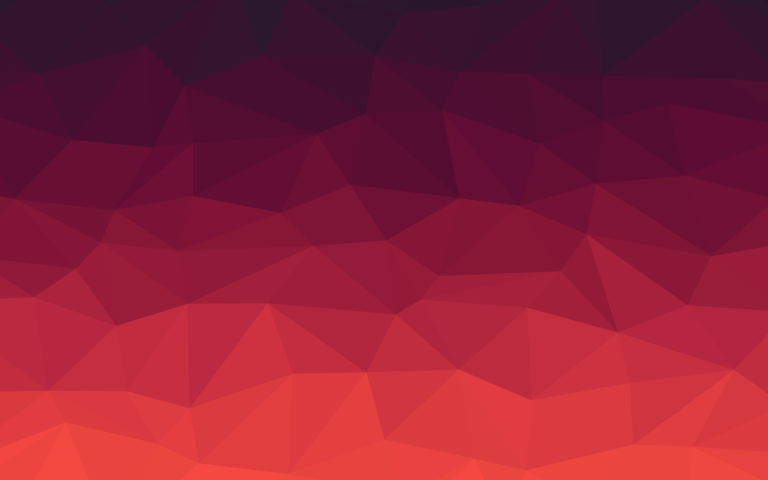
Give the GLSL for this background, as a Shadertoy shader.

```glsl
// Low-poly sunset: a jittered grid of points is split into flat triangles,
// each tinted by the height of its centre, from dark plum down to coral.
// Soft edge coverage blends neighbouring triangles for clean seams.

#define CELL vec2(0.172, 0.134)   // mesh spacing, in canvas heights
#define JITTER 0.84               // vertex scatter within its cell, below 1
#define HEIGHT_NOISE 0.065        // random shift of a facet along the ramp
#define SHADE_NOISE 0.05          // random brightness of a facet
#define SEED 3.7

const vec3 RAMP[7] = vec3[7](
    vec3(0.945, 0.280, 0.250),
    vec3(0.835, 0.215, 0.250),
    vec3(0.700, 0.145, 0.245),
    vec3(0.520, 0.085, 0.210),
    vec3(0.375, 0.050, 0.200),
    vec3(0.270, 0.055, 0.185),
    vec3(0.170, 0.090, 0.170));

float hash(vec2 p) {
    return fract(sin(dot(p, vec2(127.1, 311.7)) + SEED) * 43758.5453);
}

float cross2(vec2 a, vec2 b) {
    return a.x * b.y - a.y * b.x;
}

// Colour ramp from the bottom (0) to the top (1)
vec3 ramp(float height) {
    float x = clamp(height, 0.0, 1.0) * 6.0;
    int i = int(min(floor(x), 5.0));
    return mix(RAMP[i], RAMP[i + 1], x - float(i));
}

// Mesh vertex that belongs to a grid cell
vec2 vertex(vec2 id) {
    vec2 offset = vec2(hash(id), hash(id + 57.3)) - 0.5;
    return (id + 0.5 + JITTER * offset) * CELL;
}

float area(vec2 a, vec2 b, vec2 c) {
    return cross2(b - a, c - a);
}

// Signed distance to the line a-b, positive on its left
float side(vec2 p, vec2 a, vec2 b) {
    return cross2(normalize(b - a), p - a);
}

// Adds a counter-clockwise facet: rgb is weighted colour, a is coverage
void addFacet(inout vec4 sum, vec2 p, vec2 a, vec2 b, vec2 c) {
    float inside = min(side(p, a, b), min(side(p, b, c), side(p, c, a)));
    float blur = 0.75 / iResolution.y;
    float cover = smoothstep(-blur, blur, inside);
    vec2 centre = (a + b + c) / 3.0;
    float tone = hash(floor(centre * 500.0)) - 0.5;
    vec3 colour = ramp(centre.y + HEIGHT_NOISE * tone);
    colour *= 1.0 + SHADE_NOISE * (hash(floor(centre * 300.0)) - 0.5);
    sum += vec4(colour, 1.0) * cover;
}

void mainImage(out vec4 fragColor, in vec2 fragCoord) {
    vec2 p = fragCoord / iResolution.y;
    vec2 cell = floor(p / CELL);
    vec4 sum = vec4(0.0);

    // Four quads can reach this cell
    for (int j = -1; j <= 0; j++)
    for (int i = -1; i <= 0; i++) {
        vec2 id = cell + vec2(i, j);
        vec2 a = vertex(id);
        vec2 b = vertex(id + vec2(1, 0));
        vec2 c = vertex(id + vec2(1, 1));
        vec2 d = vertex(id + vec2(0, 1));

        // Cut along the diagonal that gives the fuller pair of triangles
        float cutAC = min(area(a, b, c), area(a, c, d));
        float cutBD = min(area(a, b, d), area(b, c, d));
        if (cutAC > cutBD) {
            addFacet(sum, p, a, b, c);
            addFacet(sum, p, a, c, d);
        } else {
            addFacet(sum, p, a, b, d);
            addFacet(sum, p, b, c, d);
        }
    }

    fragColor = vec4(sum.rgb / max(sum.a, 0.001), 1.0);
}
```
